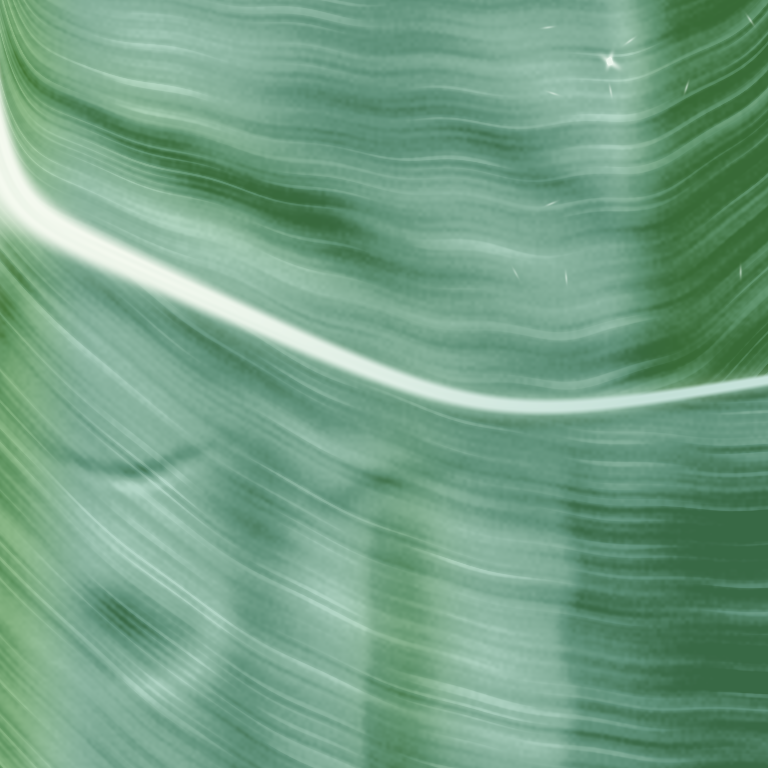
Reproduce this texture procedurally as a three.js fragment shader.

```glsl
varying vec2 vUv;

float hash(vec2 p) {
  vec3 q = fract(vec3(p.xyx) * 0.1031);
  q += dot(q, q.yzx + 33.33);
  return fract((q.x + q.y) * q.z);
}

float noise(vec2 p) {
  vec2 i = floor(p);
  vec2 f = fract(p);
  f = f * f * (3.0 - 2.0 * f);
  return mix(mix(hash(i), hash(i + vec2(1.0, 0.0)), f.x),
             mix(hash(i + vec2(0.0, 1.0)), hash(i + vec2(1.0)), f.x), f.y);
}

// Soft rotated ellipse
float blob(vec2 p, vec2 center, vec2 radius, float angle) {
  vec2 d = p - center;
  float c = cos(angle);
  float s = sin(angle);
  vec2 q = vec2(c * d.x + s * d.y, c * d.y - s * d.x) / radius;
  return exp(-dot(q, q));
}

// Height of the midrib: two slopes smoothly joined, steep at the left
float ribHeight(float x) {
  float fall = 0.733 - 0.455 * x;
  float rise = 0.335 + 0.17 * x;
  float k = 0.046;
  return rise + k * log(1.0 + exp((fall - rise) / k)) + 0.07 * exp(-x / 0.025);
}

float upperTone(vec2 p) {
  float t = 0.49;
  t += 0.30 * blob(p, vec2(0.22, 0.92), vec2(0.14, 0.09), -0.4);
  t += 0.30 * blob(p, vec2(0.26, 0.70), vec2(0.22, 0.04), -0.45);
  t -= 0.40 * blob(p, vec2(0.17, 0.83), vec2(0.18, 0.025), -0.48);
  t -= 0.30 * blob(p, vec2(0.42, 0.70), vec2(0.17, 0.04), -0.55);
  t -= 0.17 * blob(p, vec2(0.45, 0.87), vec2(0.13, 0.16), 0.0);
  t += 0.28 * blob(p, vec2(0.73, 0.88), vec2(0.14, 0.05), -0.6);
  t += 0.22 * blob(p, vec2(0.81, 0.96), vec2(0.025, 0.16), 0.0);
  t -= 0.22 * blob(p, vec2(0.71, 0.76), vec2(0.13, 0.022), -0.55);
  t += 0.22 * blob(p, vec2(0.69, 0.66), vec2(0.16, 0.05), -0.5);
  t -= 0.20 * blob(p, vec2(0.84, 0.53), vec2(0.20, 0.03), 0.1);
  return t - 0.38 * smoothstep(0.80, 0.89, p.x + 0.06 * (0.8 - p.y));
}

float lowerTone(vec2 p) {
  float t = 0.50;
  t += 0.28 * blob(p, vec2(0.16, 0.51), vec2(0.15, 0.07), -0.6);
  t += 0.30 * blob(p, vec2(0.17, 0.31), vec2(0.12, 0.08), 0.0);
  t -= 0.30 * blob(p, vec2(0.38, 0.49), vec2(0.20, 0.025), -0.48);
  t += 0.22 * blob(p, vec2(0.44, 0.44), vec2(0.14, 0.035), -0.5);
  t -= 0.30 * blob(p, vec2(0.34, 0.32), vec2(0.06, 0.13), 0.3);
  t -= 0.22 * blob(p, vec2(0.32, 0.07), vec2(0.05, 0.15), 0.2);
  t += 0.26 * blob(p, vec2(0.43, 0.23), vec2(0.06, 0.13), 0.3);
  t -= 0.25 * blob(p, vec2(0.51, 0.37), vec2(0.09, 0.02), 0.3);
  t += 0.24 * blob(p, vec2(0.64, 0.17), vec2(0.09, 0.20), 0.15);
  t += 0.22 * blob(p, vec2(0.07, 0.06), vec2(0.06, 0.13), 0.0);
  t -= 0.22 * blob(p, vec2(0.70, 0.36), vec2(0.13, 0.05), -0.25);
  // Upright folds with one crisp side
  float column = smoothstep(0.47, 0.49, p.x) * (1.0 - smoothstep(0.53, 0.59, p.x));
  t -= 0.20 * column * (1.0 - smoothstep(0.25, 0.40, p.y));
  t -= 0.24 * smoothstep(0.72, 0.755, p.x) * (1.0 - smoothstep(0.30, 0.46, p.y));
  return t - 0.17 * smoothstep(0.80, 0.92, p.x);
}

// Two puckers pressed into the lower left blade
float puckers(vec2 p) {
  float bend = 0.39 + 2.5 * (p.x - 0.17) * (p.x - 0.17);
  float reach = exp(-pow((p.x - 0.17) / 0.08, 2.0));
  float t = -0.40 * reach * exp(-pow((p.y - bend) / 0.012, 2.0));
  t += 0.22 * reach * exp(-pow((p.y - bend + 0.022) / 0.01, 2.0));
  t -= 0.42 * blob(p, vec2(0.165, 0.205), vec2(0.075, 0.025), -0.4);
  vec2 q = (p - vec2(0.19, 0.19)) / vec2(0.11, 0.095);
  float ring = exp(-pow((length(q) - 0.9) / 0.28, 2.0));
  return t + 0.30 * ring * smoothstep(-0.5, 0.9, q.x - q.y * 0.6);
}

// Fine fibres running along constant values of the flow
float fibres(float along, float flow) {
  float fine = noise(vec2(along * 5.0, flow * 150.0));
  float medium = noise(vec2(along * 4.0 + 9.0, flow * 70.0));
  float broad = noise(vec2(along * 3.0 + 21.0, flow * 24.0));
  return 0.20 * (fine - 0.5) + 0.17 * (medium - 0.5) + 0.17 * (broad - 0.5)
       + 0.12 * smoothstep(0.72, 0.95, fine);
}

vec3 leafColor(float t, float warmth) {
  vec3 c = mix(vec3(0.22, 0.41, 0.27), vec3(0.37, 0.57, 0.48), smoothstep(0.0, 0.36, t));
  c = mix(c, vec3(0.52, 0.69, 0.61), smoothstep(0.28, 0.65, t));
  c = mix(c, vec3(0.70, 0.84, 0.78), smoothstep(0.58, 1.05, t));
  return c + warmth * vec3(0.0, 0.015, -0.11);
}

// Short pale flecks scattered over a grid
float flecks(vec2 p, float cells) {
  vec2 cell = floor(p * cells);
  vec2 spot = (cell + 0.25 + 0.5 * vec2(hash(cell), hash(cell + 17.0))) / cells;
  float mark = blob(p, spot, vec2(0.0015, 0.007), hash(cell + 5.0) * 3.0);
  return mark * step(0.86, hash(cell + 31.0));
}

void main() {
  vec2 p = vUv;
  float rib = ribHeight(p.x);
  float slope = (ribHeight(p.x + 0.002) - ribHeight(p.x - 0.002)) / 0.004;
  float d = (p.y - rib) / sqrt(1.0 + slope * slope);
  float above = smoothstep(-0.008, 0.008, d);

  // Blade shading with gently irregular borders
  vec2 w = p + 0.025 * (vec2(noise(p * 12.0), noise(p * 12.0 + 40.0)) - 0.5);
  float tone = mix(lowerTone(w) + puckers(w), upperTone(w), above);

  // Fibres follow the rib above it and sweep down below it
  float ripple = 0.004 * sin(p.x * 38.0 + p.y * 9.0) + 0.012 * noise(p * 7.0);
  float upperFlow = p.y - (rib - 0.5) * exp(-4.0 * max(d, 0.0))
                  - 2.5 * pow(max(p.x - 0.8, 0.0), 2.0) + ripple;
  float lowerFlow = p.y - 0.44 * pow(max(1.0 - p.x, 0.0), 2.5) + 0.5 * ripple;
  tone += mix(fibres(p.x, lowerFlow), fibres(p.x, upperFlow), above);
  tone += 0.07 * (noise(p * 190.0) - 0.5) + 0.10 * (noise(p * 9.0) - 0.5);

  float warmth = 0.9 * (1.0 - smoothstep(0.0, 0.12, p.x));
  warmth += 0.5 * smoothstep(0.78, 0.9, p.x) * above;
  warmth += 0.5 * blob(p, vec2(0.53, 0.16), vec2(0.06, 0.24), 0.0);
  warmth += 0.4 * blob(p, vec2(0.22, 0.80), vec2(0.3, 0.08), -0.5);
  tone -= 0.10 * (1.0 - smoothstep(0.0, 0.06, p.x));

  // Shadow beside the midrib, then its pale body
  float width = 0.005 + 0.027 * exp(-2.2 * p.x);
  tone -= 0.20 * exp(-pow((d + 1.9 * width) / (0.8 * width + 0.004), 2.0));
  vec3 color = leafColor(tone, warmth);
  float glow = exp(-pow(d / (width * 1.7), 2.0));
  float body = 1.0 - smoothstep(0.35 * width, 1.25 * width, abs(d));
  vec3 ribColor = mix(vec3(0.96, 0.98, 0.94), vec3(0.78, 0.89, 0.86), smoothstep(0.1, 0.95, p.x));
  color = mix(color, vec3(0.70, 0.83, 0.74), 0.45 * glow);
  color = mix(color, ribColor, body * (0.93 + 0.07 * noise(vec2(p.x * 6.0, d * 200.0))));

  // Flecks at the upper right and one bright chip
  float specks = 0.55 * flecks(p, 13.0) * smoothstep(0.55, 0.75, p.x) * smoothstep(0.52, 0.65, p.y);
  specks += blob(p, vec2(0.795, 0.919), vec2(0.013, 0.004), -0.6);
  specks += blob(p, vec2(0.794, 0.921), vec2(0.003, 0.010), -0.3);
  color = mix(color, vec3(0.92, 0.97, 0.93), clamp(specks, 0.0, 1.0));
  gl_FragColor = vec4(clamp(color, 0.0, 1.0), 1.0);
}
```
